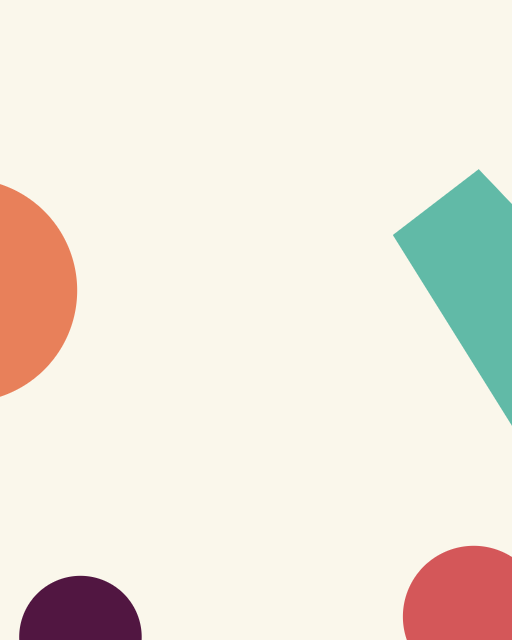
A Shadertoy shader for this background:

```glsl
#define CREAM  vec3(0.980, 0.969, 0.922)
#define TEAL   vec3(0.380, 0.729, 0.655)
#define ORANGE vec3(0.910, 0.502, 0.353)
#define RED    vec3(0.831, 0.341, 0.349)
#define PLUM   vec3(0.316, 0.088, 0.256)
// Discs: centre x, centre y, radius, in canvas heights
#define ORANGE_DISC vec3(-0.0542, 0.5462, 0.1748)
#define RED_DISC    vec3(0.7402, 0.0365, 0.1107)
#define PLUM_DISC   vec3(0.1257, 0.0046, 0.0957)
// Band: top and left corners, then the directions of its two long sides
#define BAND_TOP   vec2(0.7480, 0.7357)
#define BAND_LEFT  vec2(0.6138, 0.6328)
#define UPPER_SIDE vec2(0.0521, -0.0547)
#define LOWER_SIDE vec2(0.1862, -0.2982)

float discDistance(vec2 p, vec3 disc) {
    return length(p - disc.xy) - disc.z;
}

// Signed distance to a line, positive on the left of its direction
float lineDistance(vec2 p, vec2 start, vec2 direction) {
    return dot(p - start, normalize(vec2(-direction.y, direction.x)));
}

// Tapered band that runs off the right side
float bandDistance(vec2 p) {
    float upper = lineDistance(p, BAND_TOP, UPPER_SIDE);
    float lower = -lineDistance(p, BAND_LEFT, LOWER_SIDE);
    float end = lineDistance(p, BAND_LEFT, BAND_TOP - BAND_LEFT);
    return max(end, max(upper, lower));
}

// Lay a flat colour over the base with an edge one pixel wide
vec3 paint(vec3 base, vec3 colour, float dist) {
    float coverage = clamp(0.5 - dist * iResolution.y, 0.0, 1.0);
    return mix(base, colour, coverage);
}

void mainImage(out vec4 fragColor, in vec2 fragCoord) {
    vec2 p = fragCoord / iResolution.y;

    vec3 colour = CREAM;
    colour = paint(colour, ORANGE, discDistance(p, ORANGE_DISC));
    colour = paint(colour, TEAL, bandDistance(p));
    colour = paint(colour, RED, discDistance(p, RED_DISC));
    colour = paint(colour, PLUM, discDistance(p, PLUM_DISC));

    fragColor = vec4(colour, 1.0);
}
```
